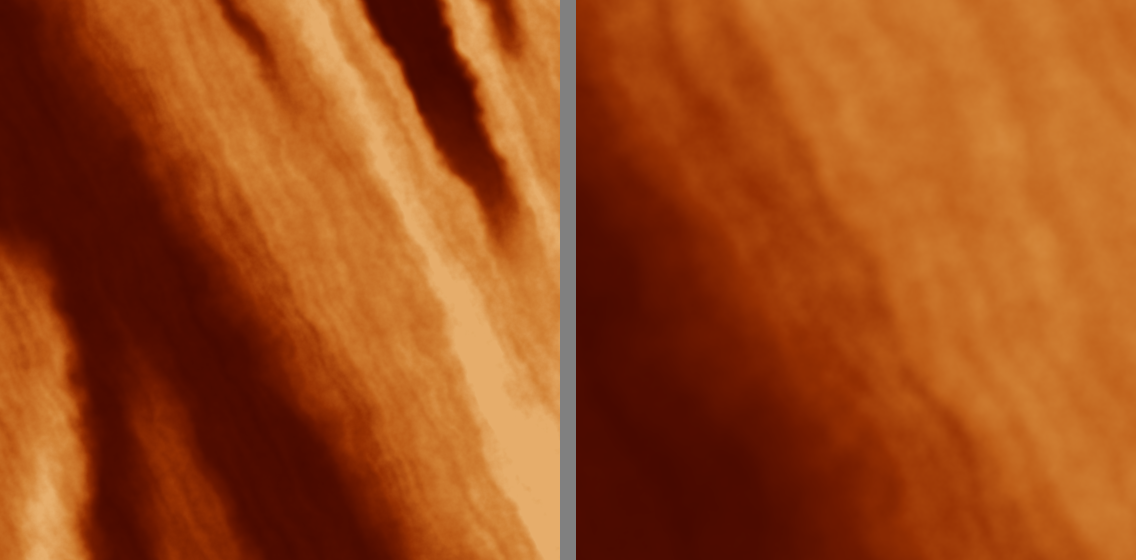
Left, the full canvas; right, a detail of the centre.
Write a Shadertoy shader that draws this texture.

```glsl
#define BAND_SLOPE 0.66
#define GRAIN_SLOPE 0.50
#define WARP 0.022
#define STREAK_GAIN 0.85
#define FIBRE_GAIN 0.50
#define MOTTLE_GAIN 0.60
#define SPECK_GAIN 0.38

// Amber ramp, from deep shadow to pale highlight
const vec3 AMBER[7] = vec3[7](
    vec3(0.24, 0.02, 0.00), vec3(0.32, 0.05, 0.00), vec3(0.44, 0.10, 0.00),
    vec3(0.59, 0.19, 0.01), vec3(0.74, 0.36, 0.09), vec3(0.82, 0.51, 0.21),
    vec3(0.90, 0.68, 0.42));

vec3 amber(float tone) {
    vec3 col = AMBER[0];
    for (int i = 1; i < 7; i++)
        col = mix(col, AMBER[i], clamp(tone + 2.0 - float(i), 0.0, 1.0));
    return col;
}

// Gradient noise
vec2 gradient(vec2 cell) {
    vec3 h = fract(cell.xyx * vec3(0.1031, 0.1030, 0.0973));
    h += dot(h, h.yzx + 33.33);
    float angle = 6.2832 * fract((h.x + h.y) * h.z);
    return vec2(cos(angle), sin(angle));
}

float noise(vec2 p) {
    vec2 i = floor(p), f = p - i;
    vec2 u = f * f * f * (f * (f * 6.0 - 15.0) + 10.0);
    vec2 e = vec2(1.0, 0.0);
    float bottom = mix(dot(gradient(i), f), dot(gradient(i + e), f - e), u.x);
    float top = mix(dot(gradient(i + e.yx), f - e.yx),
                    dot(gradient(i + 1.0), f - 1.0), u.x);
    return mix(bottom, top, u.y);
}

float fbm(vec2 p) {
    float sum = 0.0, gain = 0.6;
    for (int i = 0; i < 4; i++) {
        sum += gain * noise(p);
        p = mat2(1.6, 1.2, -1.2, 1.6) * p + 7.3;
        gain *= 0.55;
    }
    return sum;
}

// Soft stripe of a given half width around zero
float stripe(float x, float halfWidth, float soft) {
    return 1.0 - smoothstep(halfWidth - soft, halfWidth + soft, abs(x));
}

// Broad light and shade; x runs right, d runs down
float broadTone(float x, float d) {
    float s = x - BAND_SLOPE * d;
    float q = x - GRAIN_SLOPE * d;

    // Dark diagonal band rising to gold on its right side
    float tone = -0.2 + 2.4 * smoothstep(-0.01, 0.14, s)
               + 1.3 * smoothstep(0.12, 0.23, s) + 0.5 * smoothstep(0.25, 0.65, s);
    tone += 0.6 * smoothstep(0.4, 0.9, d) * smoothstep(0.15, 0.3, s);

    // Pale ray and brown veil beside it
    tone += 1.0 * stripe(q - 0.545, 0.03 + 0.05 * d, 0.03);
    tone -= 1.0 * stripe(q - 0.475, 0.035, 0.03) * stripe(d - 0.25, 0.14, 0.1);

    // Short dark streaks entering from the top
    tone -= 2.8 * stripe(q - 0.42, 0.02, 0.02) * (1.0 - smoothstep(0.04, 0.27, d));
    tone -= 2.9 * stripe(x - 0.885 - 0.2 * d, 0.03, 0.025) * (1.0 - smoothstep(0.01, 0.14, d));

    // Tapered dark wedge with a bright rim
    float wedge = x - 0.715 - 0.45 * d;
    float halfWidth = max(0.068 - 0.1 * d, 0.022);
    float shade = stripe(wedge, halfWidth, 0.018);
    tone = mix(tone, -0.5 + 8.0 * max(d - 0.16, 0.0), shade * (1.0 - smoothstep(0.3, 0.54, d)));
    tone += 0.8 * stripe(wedge - halfWidth - 0.045, 0.018, 0.018) * (1.0 - smoothstep(0.4, 0.6, d));

    // Rusty veil in the lower left
    float rust = stripe(x - 0.24 - 0.3 * (d - 0.6), 0.02 + 0.16 * max(d - 0.6, 0.0), 0.05);
    tone += 2.0 * rust * smoothstep(0.5, 0.8, d);

    // Pale flame along the left border
    float rim = 0.18 * (1.0 - exp(-4.5 * max(d - 0.36, 0.0)));
    float flame = smoothstep(-0.035, 0.03, rim - x) * smoothstep(0.36, 0.55, d);
    float glow = stripe(x - 0.09, 0.04, 0.04) * smoothstep(0.5, 0.9, d);
    return mix(tone, 3.1 + 1.6 * glow, flame);
}

void mainImage(out vec4 fragColor, in vec2 fragCoord) {
    vec2 p = fragCoord / iResolution.xy;
    float d = 1.0 - p.y;

    // Bend the broad shapes, then lay fibres along the grain
    vec2 bend = vec2(fbm(p * 6.0), fbm(p * 6.0 + 19.0));
    vec2 w = vec2(p.x, d) + WARP * 2.0 * bend;
    float tone = broadTone(w.x, w.y);

    float grainX = w.x - GRAIN_SLOPE * w.y;
    float lit = mix(0.45, 1.0, smoothstep(0.0, 2.5, tone));
    tone += lit * STREAK_GAIN * noise(vec2(grainX * 20.0, d * 2.6) + 3.7);
    tone += lit * FIBRE_GAIN * noise(vec2(grainX * 52.0, d * 5.5) + 11.2);

    // Cloudy mottling and fine specks
    tone += lit * MOTTLE_GAIN * fbm(p * 15.0 + 5.1);
    tone += lit * SPECK_GAIN * fbm(p * 52.0 + 31.4);

    fragColor = vec4(amber(tone), 1.0);
}
```
